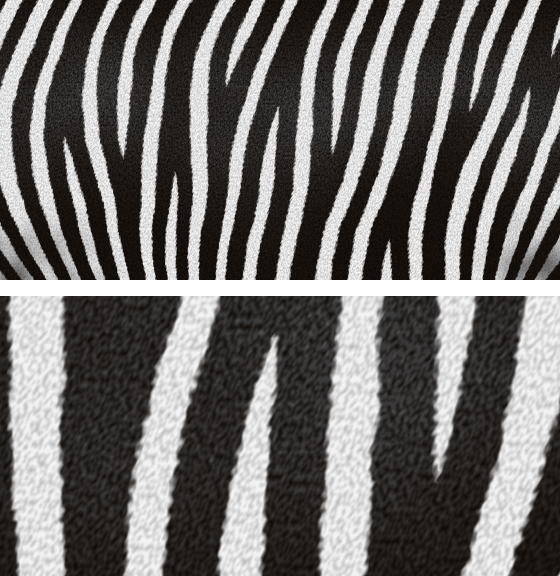
Top, the full canvas; bottom, a detail of the centre.
A Shadertoy shader for this texture:

```glsl
// Zebra hide: white stripes laid side by side across dark, glossy fur.
// Some stripes taper to a tip; the spacing closes up behind each tip so that
// its neighbours bend together. Gradient noise adds wobble, hair and sheen.

const vec3 DARK = vec3(0.078, 0.057, 0.04);
const vec3 GLOSS = vec3(0.21, 0.207, 0.208);
const vec3 WHITE = vec3(0.885, 0.882, 0.882);
const float GAP = 0.116;
const float HALF_WIDTH = 0.0258;
const int STRIPES = 36;

float hash(float n) {
    return fract(sin(n * 127.1 + 3.7) * 4375.85);
}

vec2 gradient(vec2 cell) {
    float a = 6.2832 * fract(sin(dot(cell, vec2(127.1, 311.7))) * 4375.85);
    return vec2(cos(a), sin(a));
}

float noise(vec2 p) {
    vec2 i = floor(p), f = p - i;
    vec2 u = f * f * f * (f * (f * 6.0 - 15.0) + 10.0);
    vec2 e = vec2(1.0, 0.0);
    float low = mix(dot(gradient(i), f), dot(gradient(i + e), f - e), u.x);
    float high = mix(dot(gradient(i + e.yx), f - e.yx),
                     dot(gradient(i + 1.0), f - 1.0), u.x);
    return mix(low, high, u.y);
}

// Short hairs, stretched along the lie of the coat
float hair(vec2 p, float scale) {
    vec2 along = vec2(p.x - 0.35 * p.y, p.y);
    return noise(along * vec2(1.0, 0.7) * scale);
}

// Straightens the lean, bow and corner fans of the stripes
float unbend(vec2 p) {
    float lean = 0.3 * smoothstep(0.2, 0.95, p.x);
    float bow = mix(0.62, 0.1, smoothstep(0.1, 0.95, p.x));
    float low = max(0.0, 0.4 - p.y);
    float fan = smoothstep(1.6, 2.0, p.x) - 0.3 * (1.0 - smoothstep(0.0, 0.4, p.x));
    float h = p.y - 0.5;
    return p.x - lean * h - bow * h * h + 1.2 * fan * low * low;
}

// Signed height inside a stripe's tip; large for a stripe with no tip
float tipDepth(float index, float y) {
    float group = floor(index / 2.0);
    float chosen = floor(2.0 * hash(group + 40.0));
    if (group < 3.0 || index - 2.0 * group != chosen) return 9.0;
    bool hanging = mod(group, 2.0) < 0.5;
    float tip = hash(group + 11.0);
    return hanging ? y - mix(0.3, 0.8, tip) : mix(0.1, 0.75, tip) - y;
}

// Coverage of white at straightened position x and height y
float stripes(float x, float y, float soft) {
    float cover = 0.0;
    float centre = -0.5;
    for (int i = 0; i < STRIPES; i++) {
        float n = float(i);
        float depth = tipDepth(n, y);
        float room = GAP * mix(0.92, 1.08, hash(n + 70.0));
        room *= mix(0.2, 1.0, smoothstep(-0.35, 0.3, depth));
        float taper = sqrt(clamp(depth / 0.25, 0.0, 1.0));
        float swell = 1.0 + 0.3 * noise(vec2(n * 5.3, y * 3.0));
        float fullWidth = HALF_WIDTH * mix(0.88, 1.12, hash(n)) * swell;
        float halfWidth = mix(-soft, fullWidth, taper);
        centre += 0.5 * room;
        cover = max(cover, smoothstep(-soft, soft, halfWidth - abs(x - centre)));
        centre += 0.5 * room;
    }
    return cover;
}

// Dark hair with a speckled band of gloss
vec3 darkFur(vec2 p, float grain) {
    float ridge = 0.62 + 0.25 * noise(p * vec2(1.6, 0.7) + 4.0);
    float d = (p.y - ridge) / 0.28;
    float band = exp(-d * d) * (0.85 + 0.6 * noise(p * 4.0 + 9.0));
    float speckle = max(0.0, hair(p + 3.0, 150.0));
    vec3 fur = mix(DARK, GLOSS, clamp(band * (0.75 + 0.9 * grain), 0.0, 1.0));
    return fur + 0.05 * grain + 0.3 * band * speckle * speckle;
}

// White hair, dulled toward the lower corners
vec3 whiteFur(vec2 p, float grain) {
    float low = 1.0 - smoothstep(0.0, 0.3, p.y);
    float sides = 1.0 - smoothstep(0.1, 0.5, p.x) + smoothstep(1.65, 1.95, p.x);
    float shade = low * sides * (0.35 + 0.5 * noise(p * 9.0));
    return min(WHITE + 0.22 * grain, 0.95) * (1.0 - shade);
}

void mainImage(out vec4 fragColor, in vec2 fragCoord) {
    vec2 p = fragCoord / iResolution.y;
    float grain = hair(p, 185.0) + 0.3 * hair(p + 7.0, 95.0);

    // Slow wobble bends the stripes; fine hairs fray their edges
    float x = unbend(p);
    x += 0.025 * noise(p * vec2(2.2, 2.6) + 2.0) + 0.006 * noise(p * 13.0);
    x += 0.006 * hair(p + 1.0, 125.0);

    float soft = 0.0038 + 0.35 / iResolution.y;
    float cover = stripes(x, p.y, soft);
    vec3 colour = mix(darkFur(p, grain), whiteFur(p, grain), cover);
    fragColor = vec4(clamp(colour, 0.0, 1.0), 1.0);
}
```
